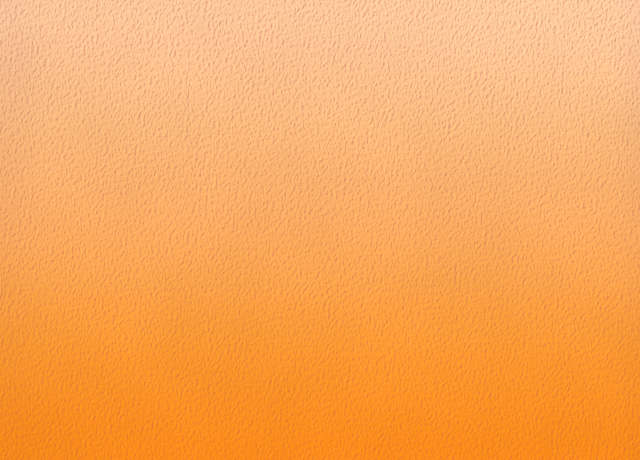
This texture is drawn by a Shadertoy shader. Its source:

```glsl
// Warm plaster wall: a vertical blend from pale peach to deep orange,
// embossed with fine, upright grain. The relief is layered gradient noise
// lit from the upper left, with rosy shade gathering in its creases.

#define GRAIN_SCALE vec2(158.0, 100.0)
#define LIGHT_STEP vec2(0.0015, -0.0009)
#define WARP_AMOUNT 0.005
#define CREASE_DEPTH 0.92
#define HIGHLIGHT 0.055
#define MOTTLE 0.022
#define CREASE_TINT vec3(0.87, 0.52, 0.42)

// Pseudo-random unit gradient for a lattice cell
vec2 cellGradient(vec2 cell) {
    vec3 q = fract(cell.xyx * vec3(0.1031, 0.1030, 0.0973));
    q += dot(q, q.yzx + 33.33);
    float angle = 6.2832 * fract((q.x + q.y) * q.z);
    return vec2(cos(angle), sin(angle));
}

float gradientNoise(vec2 p) {
    vec2 cell = floor(p);
    vec2 f = fract(p);
    vec2 w = f * f * f * (f * (f * 6.0 - 15.0) + 10.0);
    float a = dot(cellGradient(cell), f);
    float b = dot(cellGradient(cell + vec2(1, 0)), f - vec2(1, 0));
    float c = dot(cellGradient(cell + vec2(0, 1)), f - vec2(0, 1));
    float d = dot(cellGradient(cell + vec2(1, 1)), f - vec2(1, 1));
    return mix(mix(a, b, w.x), mix(c, d, w.x), w.y);
}

// Plaster relief: three rotated octaves of slightly bent, upright grain
float plasterHeight(vec2 p) {
    p.x += WARP_AMOUNT * gradientNoise(p * 28.0 + 7.0);
    p.x -= 0.10 * p.y;
    float height = 0.0;
    float weight = 0.66;
    vec2 q = p * GRAIN_SCALE + 40.0;
    for (int octave = 0; octave < 3; octave++) {
        height += weight * gradientNoise(q);
        q = mat2(0.96, 0.28, -0.28, 0.96) * q * 1.6 + 19.7;
        weight *= 0.55;
    }
    return height;
}

// Base colour from the bottom (0) to the top (1)
vec3 wallColour(float y) {
    vec3 c = mix(vec3(0.99, 0.545, 0.10), vec3(0.99, 0.595, 0.18), smoothstep(0.0, 0.27, y));
    c = mix(c, vec3(0.985, 0.675, 0.38), smoothstep(0.18, 0.56, y));
    c = mix(c, vec3(0.985, 0.735, 0.50), smoothstep(0.46, 0.80, y));
    return mix(c, vec3(0.995, 0.785, 0.605), smoothstep(0.68, 1.0, y));
}

void mainImage(out vec4 fragColor, in vec2 fragCoord) {
    vec2 uv = fragCoord / iResolution.xy;
    vec2 p = fragCoord / iResolution.y;

    // Broad gradient, with slow unevenness
    float unevenness = gradientNoise(p * 3.1 + 5.0) + 0.6 * gradientNoise(p * 9.0 + 2.0);
    vec3 colour = wallColour(uv.y + 0.015 * unevenness);
    colour *= 1.0 + MOTTLE * unevenness;

    // Soft glow near the upper right, falling off toward the side edges
    vec2 fromGlow = (uv - vec2(0.89, 0.96)) * vec2(3.2, 3.8);
    colour += vec3(0.01, 0.02, 0.02) * exp(-dot(fromGlow, fromGlow));
    float side = smoothstep(0.10, 0.0, uv.x) + smoothstep(0.95, 1.0, uv.x);
    colour *= 1.0 - vec3(0.020, 0.025, 0.005) * side;

    // Directional relief: many shallow creases and softly lit faces
    float slope = plasterHeight(p + LIGHT_STEP) - plasterHeight(p - LIGHT_STEP);
    float crease = smoothstep(-0.08, 0.72, -slope);
    float lit = smoothstep(0.0, 0.6, slope);
    vec3 creaseColour = mix(colour * vec3(0.90, 0.82, 0.90), CREASE_TINT, 0.32);
    colour = mix(colour, creaseColour, CREASE_DEPTH * crease);
    colour += HIGHLIGHT * lit * vec3(0.3, 0.75, 0.4);

    fragColor = vec4(clamp(colour, 0.0, 1.0), 1.0);
}
```
